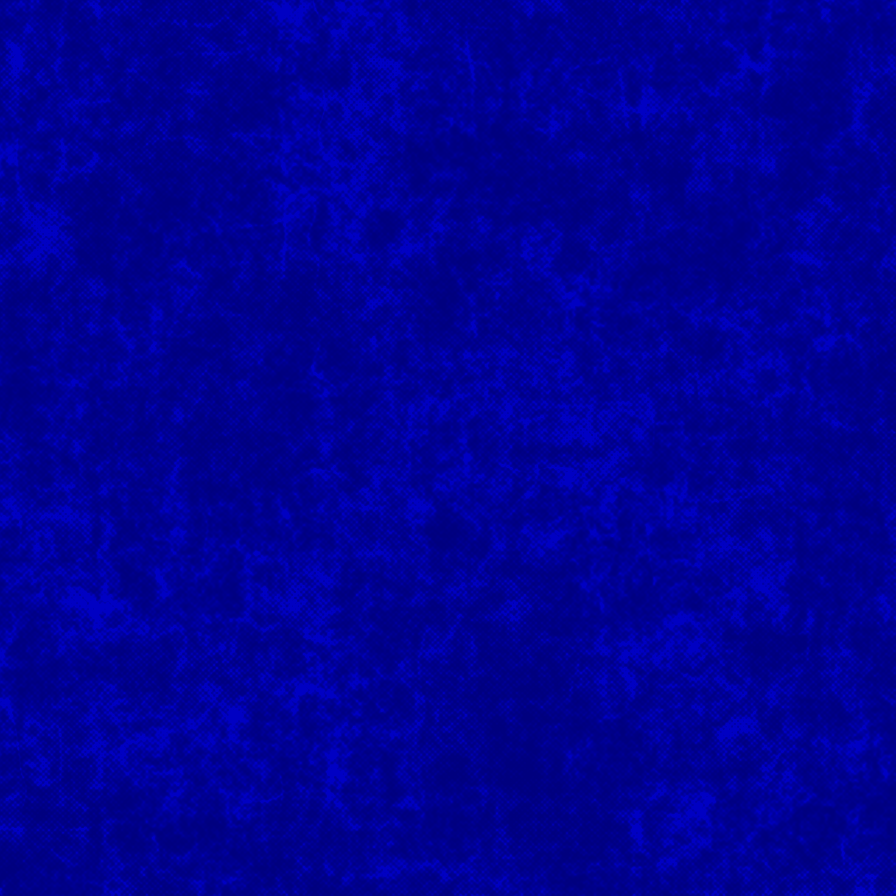
Write a WebGL 2 fragment shader that draws this texture.

```glsl
#version 300 es
precision highp float;
// Worn deep-blue cloth: layered value noise from faint clouds to strong grain,
// with upright and level streaks, broken curved strokes and a dotted weave.
// The summed tone is bent by an exponential so that highlights stay rare.

uniform vec2 u_resolution;
out vec4 fragColor;

// Integer hash of a lattice cell, 0 to 1
float hash(ivec2 cell, int seed) {
    uvec2 q = uvec2(cell) * uvec2(1597u, 3571u);
    uint h = q.x ^ (q.y * 2713u) ^ (uint(seed) * 9781u);
    h = h * 747796u + 28913u;
    h = (h ^ (h >> 15)) * 739397u;
    h = (h ^ (h >> 13)) * 277803u;
    h ^= h >> 16;
    return float(h & 65535u) / 65535.0;
}

// Smooth value noise scaled to zero mean and about unit deviation
float noise(vec2 p, int seed) {
    ivec2 cell = ivec2(floor(p));
    vec2 f = fract(p);
    vec2 w = f * f * (3.0 - 2.0 * f);
    float low = mix(hash(cell, seed), hash(cell + ivec2(1, 0), seed), w.x);
    float high = mix(hash(cell + ivec2(0, 1), seed), hash(cell + ivec2(1, 1), seed), w.x);
    return (mix(low, high, w.y) - 0.5) * 4.66;
}

// Thin contour lines, kept only inside scattered patches
float strokes(vec2 p, vec2 frequency, int seed) {
    float level = noise(p * frequency, seed);
    float patches = smoothstep(0.2, 1.3, noise(p * 17.0, seed + 1));
    return exp(-level * level / 0.03) * patches;
}

void main() {
    vec2 uv = gl_FragCoord.xy / min(u_resolution.x, u_resolution.y);
    vec2 warped = uv + 0.003 * vec2(noise(uv * 34.0, 1), noise(uv * 34.0, 2));

    // Mottling, growing stronger from clouds down to grain
    float tone = 0.04;
    float frequency = 5.3;
    for (int i = 0; i < 5; i++) {
        tone += (0.21 + 0.05 * float(i)) * noise(warped * frequency, 10 + i);
        frequency *= 2.3;
    }
    tone += 0.42 * noise(uv * 256.0, 20);

    // Upright and level streaks
    tone += 0.30 * noise(warped * vec2(76.0, 15.0), 30);
    tone += 0.22 * noise(warped * vec2(14.0, 66.0), 31);

    // Brighter broken strokes
    tone += 1.3 * strokes(warped, vec2(24.0, 8.0), 40);
    tone += 1.1 * strokes(warped, vec2(10.0, 22.0), 50);
    tone -= 0.08;

    // Diagonal weave, stronger in some areas
    vec2 thread = sin(uv * 6.2832 * 160.0);
    tone += thread.x * thread.y * (0.75 + 0.22 * noise(uv * 12.0, 60));

    float blue = 0.48 + 0.086 * exp(0.63 * clamp(tone, -2.5, 1.9));
    fragColor = vec4(0.0, 0.0, blue, 1.0);
}
```
